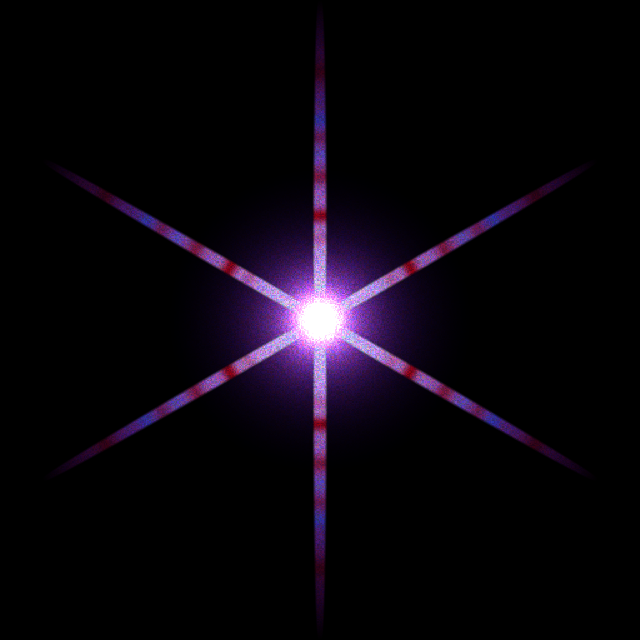
A Shadertoy shader for this background:

```glsl
// A six-pointed star flare on black: a white core in a violet halo, with
// tapered rays banded in red and blue. One ray is drawn in a folded
// sixty-degree sector, and coloured grain is laid over the light.

const float SECTOR = 3.14159265 / 3.0;

float hash(vec2 p) {
    return fract(sin(dot(p, vec2(12.9898, 78.233))) * 43758.5453);
}

// Soft bump around a centre
float band(float x, float centre, float width) {
    float t = (x - centre) / width;
    return exp(-t * t);
}

// Violet halo: each channel falls off at its own rate
vec3 haloLight(float r) {
    vec3 halo = vec3(2.05, 1.44, 2.25) * exp(-r / vec3(0.046, 0.035, 0.055));
    return max(halo - vec3(0.015, 0.004, 0.03), 0.0) + band(r, 0.0, 0.03);
}

// Colour along a ray, fading to nothing at its tip
vec3 rayColor(float r) {
    float fade = max(1.0 - 2.0 * r, 0.0);
    vec3 color = vec3(0.88 * fade, 0.85 * fade * fade, 1.1 * fade);

    // Red bands absorb green and blue
    float red = band(r, 0.163, 0.012)
              + 0.68 * band(r, 0.224, 0.013)
              + 0.40 * band(r, 0.285, 0.010)
              + 0.75 * band(r, 0.388, 0.017)
              + 0.28 * band(r, 0.129, 0.011);
    color *= 1.0 - min(red, 1.0) * vec3(0.18, 0.98, 0.88);

    // Blue bands absorb red and lift blue
    float blue = 0.5 * band(r, 0.258, 0.012)
               + band(r, 0.313, 0.014)
               + 0.3 * band(r, 0.345, 0.014);
    return color * (1.0 + blue * vec3(-0.42, 0.45, 0.35));
}

void mainImage(out vec4 fragColor, in vec2 fragCoord) {
    vec2 p = (fragCoord - 0.5 * iResolution.xy) / min(iResolution.x, iResolution.y);
    float r = length(p);

    // Fold the plane so every ray lies along the x axis
    float angle = mod(atan(p.x, p.y) + 0.5 * SECTOR, SECTOR) - 0.5 * SECTOR;
    vec2 q = r * vec2(cos(angle), sin(angle));

    // Tapered ray with soft sides
    float width = 0.0145 * pow(max(1.0 - 2.0 * q.x, 0.001), 0.25);
    float ray = 1.0 - smoothstep(0.5 * width, width, abs(q.y));
    vec3 color = max(haloLight(r), rayColor(q.x) * ray);

    // Independent grain in each channel
    vec2 cell = floor(p * 512.0);
    vec3 grain = vec3(hash(cell), hash(cell + 37.0), hash(cell + 91.0)) - 0.5;
    color *= 1.0 + 0.5 * grain;

    fragColor = vec4(clamp(color, 0.0, 1.0), 1.0);
}
```
